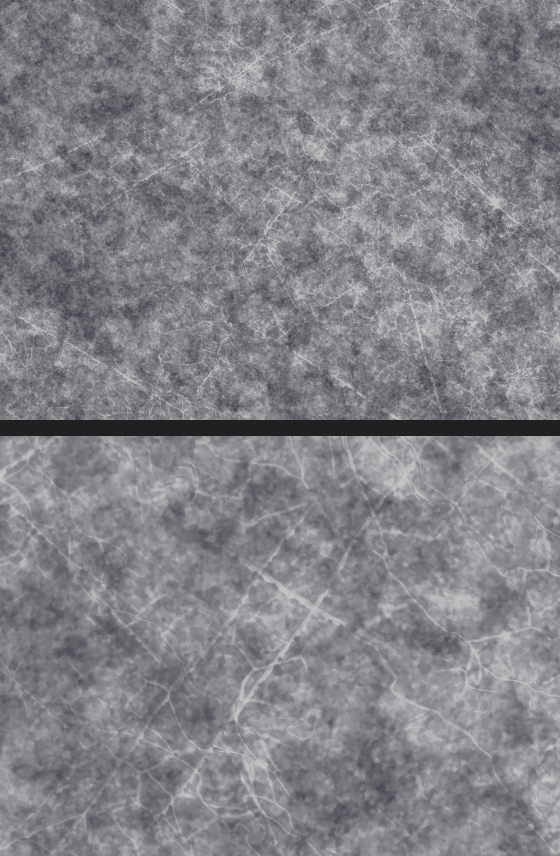
Top, the full canvas; bottom, a detail of the centre.
Write a Shadertoy shader that draws this texture.

```glsl
// Blue-grey marble slab: finely mottled stone crossed by pale veins.
// Soft cellular noise makes the clouds and grain, cell borders make the
// broken web, and a loop of wavering lines makes the long diagonal veins.

vec3 hash3(vec2 p) {
    vec3 q = fract(p.xyx * vec3(0.1031, 0.1030, 0.0973));
    q += dot(q, q.yxz + 33.33);
    return fract((q.xxy + q.yzz) * q.zyx);
}

mat2 rotate(float a) {
    return mat2(cos(a), -sin(a), sin(a), cos(a));
}

// x: nearest distance, y: distance to the cell border, z: smooth cell value
vec3 cells(vec2 p) {
    vec2 base = floor(p), f = p - base;
    vec2 near = vec2(9.0), second = vec2(9.0);
    float total = 0.0, weight = 0.0;
    for (int j = -1; j <= 1; j++)
    for (int i = -1; i <= 1; i++) {
        vec2 cell = vec2(i, j);
        vec3 h = hash3(base + cell + 200.0);
        vec2 r = cell + h.xy - f;
        float d2 = dot(r, r), w = exp(-8.0 * d2);
        total += w * h.z;
        weight += w;
        if (d2 < dot(near, near)) { second = near; near = r; }
        else if (d2 < dot(second, second)) second = r;
    }
    float gap = dot(second, second) - dot(near, near);
    return vec3(length(near), 0.5 * gap / length(second - near), total / weight);
}

// Layered smooth cells, centred on zero
float layers(vec2 p, int count, float gain) {
    float sum = 0.0, amp = 0.5;
    for (int i = 0; i < count; i++) {
        sum += amp * (cells(p).z - 0.5);
        p = rotate(0.6) * p * 2.0 + 7.3;
        amp *= gain;
    }
    return sum;
}

float patchAt(vec2 p, vec2 centre, float radius) {
    vec2 d = (p - centre) / radius;
    return exp(-dot(d, d));
}

// Long veins, mostly falling from upper left to lower right
float longVeins(vec2 p, float aspect, float grain, float px) {
    float sum = 0.0;
    for (int i = 0; i < 84; i++) {
        vec3 a = hash3(vec2(i, 11)), b = hash3(vec2(i, 47));
        float angle = -0.68 + 0.3 * (a.z - 0.5);
        if (i % 4 == 1) angle = 0.65 + 0.7 * (a.z - 0.5);
        if (i % 7 == 2) angle = -1.25 + 0.7 * (a.z - 0.5);
        vec2 q = rotate(angle) * (p - a.xy * vec2(aspect, 1.0));
        q.y += 0.004 * sin(q.x * 9.0 + b.x * 40.0)
             + 0.0012 * sin(q.x * 37.0 + b.y * 40.0) + 0.004 * grain;
        float halfLength = mix(0.12, 0.65, b.x * b.x);
        float taper = 1.0 - smoothstep(0.35, 1.0, abs(q.x) / halfLength);
        float width = 0.0016 * pow(b.y, 4.0) * taper;
        float d = abs(q.y);
        float line = 1.0 - smoothstep(width, width + 0.001 + px * 0.6, d);
        float broken = 0.75 + 0.25 * sin(q.x * 47.0 + b.z * 30.0) + grain;
        float halo = exp(-d / 0.014) * (0.04 + 0.6 * max(grain, 0.0));
        sum += taper * (line * broken * mix(0.3, 1.0, b.y * b.y) + 0.35 * halo);
    }
    return sum;
}

void mainImage(out vec4 fragColor, in vec2 fragCoord) {
    float px = 1.0 / iResolution.y;
    float aspect = iResolution.x * px;
    vec2 p = fragCoord * px;

    // Stone body: faint clouds, diagonal streaks and strong fine grain
    vec2 warp = vec2(layers(p * 6.0, 4, 0.6), layers(p * 6.0 + 31.0, 4, 0.6));
    vec2 bent = p + 0.07 * warp;
    vec2 along = rotate(-0.68) * bent;
    float cloud = layers(bent * 2.3 + 3.0, 3, 0.5);
    float streak = layers(along * vec2(7.0, 26.0), 2, 0.7);
    float grain = layers(p * 19.0, 5, 0.92);

    // Bruised dark patches, and a calm area with few veins
    vec2 soft = p + 0.5 * warp;
    float bruise = patchAt(soft, vec2(0.11, 0.32), 0.13)
                 + 0.8 * patchAt(soft, vec2(1.15, 0.90), 0.10)
                 + 0.7 * patchAt(soft, vec2(1.22, 0.68), 0.15);
    float calm = patchAt(soft, vec2(0.78, 0.80), 0.24);
    float veined = clamp(0.8 + 2.0 * cloud - 0.6 * calm - 0.4 * bruise, 0.15, 1.2);

    // Broken web from cell borders at three sizes
    float web = 0.0;
    for (int i = 0; i < 3; i++) {
        float size = 7.0 * pow(2.1, float(i));
        vec2 q = along * vec2(0.6, 1.0) * size + float(i) * 19.0;
        float edge = 1.0 - smoothstep(0.0, (0.0014 + 0.5 * px) * size, cells(q).y);
        web += edge * smoothstep(0.38, 0.75, cells(q * 0.8 + 5.0).z + 0.4 * grain);
    }

    // Lacy wisps along noise contours, and pale dust
    float lace = 1.0 - smoothstep(0.0, 0.035, abs(layers(bent * 17.0 + 13.0, 3, 0.7)));
    lace += 1.0 - smoothstep(0.0, 0.05, abs(layers(along * vec2(18.0, 34.0), 3, 0.7)));
    float dust = 1.0 - smoothstep(0.08, 0.32, cells(p * 85.0).x);

    float tone = 0.49 + 0.13 * cloud + 0.11 * streak + 0.25 * grain - 0.075 * bruise;
    tone += veined * (0.12 * web + 0.05 * lace * (0.6 + 2.0 * grain) + 0.05 * dust);
    tone += 0.18 * longVeins(p, aspect, grain, px) * mix(0.5, 1.0, min(veined, 1.0));
    tone = min(tone, 0.66 + 0.12 * (1.0 - exp(-max(tone - 0.66, 0.0) / 0.12)));

    // Shadows lean blue and veins are nearly neutral
    vec3 color = tone + vec3(0.0, 0.006, 0.03 - 0.06 * (tone - 0.38));
    fragColor = vec4(clamp(color, 0.0, 1.0), 1.0);
}
```
